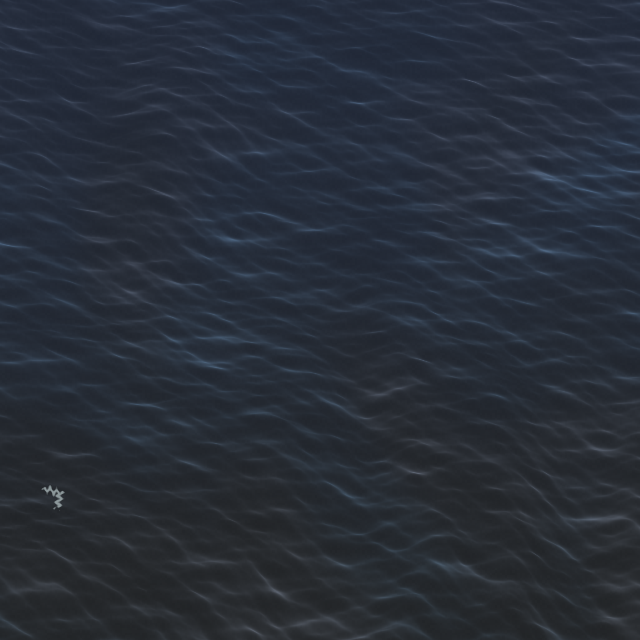
Give the GLSL for this texture, as a Shadertoy shader.

```glsl
float hash(vec2 cell) {
    return fract(sin(dot(cell, vec2(41.3, 289.1))) * 4375.5);
}

// Broad irregular patches from rotated, bent sine products
float drift(vec2 p) {
    float sum = 0.0, weight = 1.0;
    for (int i = 0; i < 5; i++) {
        p = mat2(0.8, 0.6, -0.6, 0.8) * p * 1.35 + 2.3;
        p += 0.6 * sin(p.yx * 0.8);
        sum += weight * sin(p.x) * sin(p.y);
        weight *= 0.75;
    }
    return sum;
}

// Sharp-crested sines in a fan of directions, scaled to unit deviation
float waves(vec2 p, float frequency, float spread) {
    float sum = 0.0, power = 0.0, weight = 1.0;
    for (int i = 0; i < 13; i++) {
        float n = float(i);
        float angle = 1.37 + spread * (fract(n * 0.618 + 0.3) - 0.5);
        vec2 heading = vec2(cos(angle), sin(angle));
        float phase = dot(p, heading) * frequency + n * n * 2.7;
        float crest = exp(sin(phase) - 1.0);
        sum += weight * (crest - 0.466);
        power += weight * weight;
        p -= heading * cos(phase) * crest * 0.35 / frequency;
        frequency *= 1.12;
        weight *= 0.94;
    }
    return sum / (0.3 * sqrt(power));
}

float segment(vec2 p, vec2 a, vec2 b) {
    vec2 along = b - a;
    return length(p - a - along * clamp(dot(p - a, along) / dot(along, along), 0.0, 1.0));
}

void mainImage(out vec4 fragColor, in vec2 fragCoord) {
    vec2 uv = fragCoord / iResolution.y;
    float patches = drift(uv * 6.0);
    float hue = drift(uv * 5.0 + 17.0);

    // Foreshortened, gently bent water surface
    vec2 surface = vec2(uv.x, uv.y * (0.85 + 0.2 * uv.y));
    surface += 0.012 * vec2(drift(uv * 4.0 + 5.0), drift(uv * 5.0 + 9.0));
    float swell = waves(surface + 3.0, 38.0, 1.1);
    float ripple = waves(surface, 115.0, 0.95);

    // Lighter diagonal streak across the right side
    float offset = dot(uv - vec2(0.7, 0.52), vec2(-0.62, 0.78));
    float streak = exp(-offset * offset / 0.004) * smoothstep(0.4, 0.7, uv.x);

    float light = exp(0.64 * ripple + 0.28 * swell + 0.3 * patches + 0.45 * streak - 0.05);
    light /= 1.0 + 0.06 * light;

    // Blue distance, grey-brown foreground
    vec3 water = mix(vec3(0.132, 0.141, 0.150), vec3(0.130, 0.158, 0.216),
                     smoothstep(-0.05, 1.0, uv.y + 0.06 * hue));
    vec3 sheen = mix(vec3(0.024, 0.026, 0.030), vec3(0.019, 0.027, 0.034),
                     smoothstep(-0.8, 0.8, hue));
    vec3 color = water + sheen * light;

    // Small ragged foam fleck
    vec2 ragged = uv + 0.003 * sin(uv.yx * 620.0);
    float foam = min(segment(ragged, vec2(0.072, 0.236), vec2(0.094, 0.229)),
                     segment(ragged, vec2(0.094, 0.227), vec2(0.090, 0.209)));
    color = mix(color, vec3(0.62, 0.67, 0.68), 0.85 * (1.0 - smoothstep(0.001, 0.006, foam)));

    // Faint grain
    color += 0.008 * (hash(floor(uv * 256.0)) - 0.5);
    fragColor = vec4(color, 1.0);
}
```
